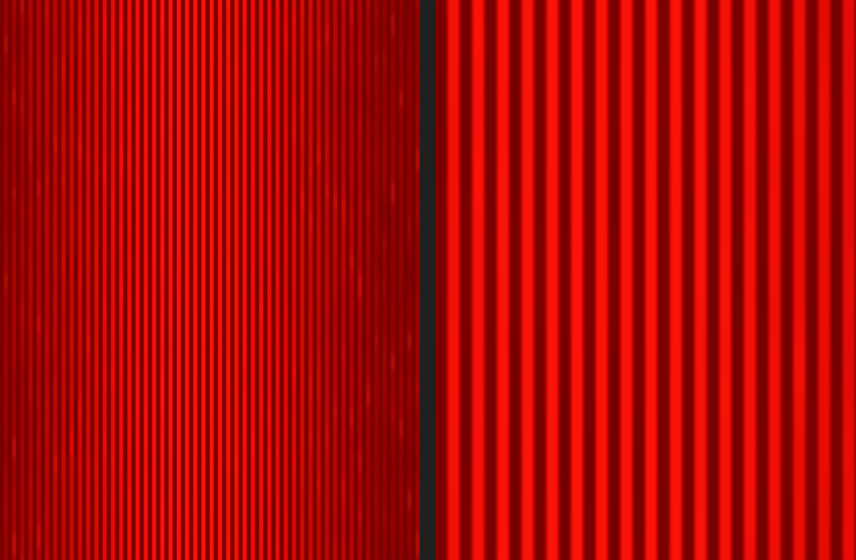
Left, the full canvas; right, a detail of the centre.
This pattern is drawn by a Shadertoy shader. Its source:

```glsl
const float TAU = 6.2831853;
const float RIBS = 51.0;

float hash(float n) {
    return fract(sin(n * 12.9898 + 4.1) * 4375.85);
}

// Layered sines with whole frequencies, so the top meets the bottom
float ribWear(float y, float seed) {
    float sum = 0.0;
    for (float i = 1.0; i < 5.0; i++) {
        float cycles = i * 3.0 + floor(3.0 * hash(seed + i * 17.0));
        sum += sin(TAU * (y * cycles + hash(seed * 1.7 + i * 31.0))) / sqrt(i);
    }
    return sum * 0.36;
}

// Broad uneven shading that wraps on both axes
float cloud(vec2 p) {
    float warp = sin(TAU * (p.x * 2.0 + p.y)) * 0.8;
    return 0.5 * sin(TAU * (p.y * 3.0 - p.x * 2.0) + warp)
         + 0.5 * sin(TAU * (p.y * 2.0 + p.x * 5.0) - warp);
}

void mainImage(out vec4 fragColor, in vec2 fragCoord) {
    vec2 uv = fragCoord / iResolution.xy;

    // Vertical ribs with soft shoulders
    float x = uv.x * RIBS - 0.21;
    float id = mod(floor(x), RIBS);
    float wave = 0.5 - 0.5 * cos(TAU * x);
    float rib = smoothstep(0.12, 0.88, wave);

    // Sheen: bright near the middle, dim at both sides
    float sheen = pow(0.5 + 0.5 * cos(TAU * (uv.x - 0.46)), 0.62);
    float side = 1.0 - sheen;
    float wear = ribWear(uv.y, id);
    float light = mix(0.17, 1.02, sheen);
    light += side * (0.07 * wear + 0.05 * cloud(uv) + 0.1 * (hash(id + 5.0) - 0.5));
    light += 0.015 * wear;
    float streak = smoothstep(0.35, 0.8, wear) * side;

    // Groove to highlight
    float level = clamp(rib * light, 0.0, 1.0);
    vec3 groove = vec3(0.475 + 0.012 * cloud(uv.yx), 0.0, 0.0);
    vec3 color = mix(groove, vec3(0.98, 0.035, 0.01), level);
    color += vec3(0.0, 0.04, 0.025) * pow(level, 5.0);
    color += vec3(0.06, 0.035, 0.02) * streak * rib;
    fragColor = vec4(color, 1.0);
}
```
